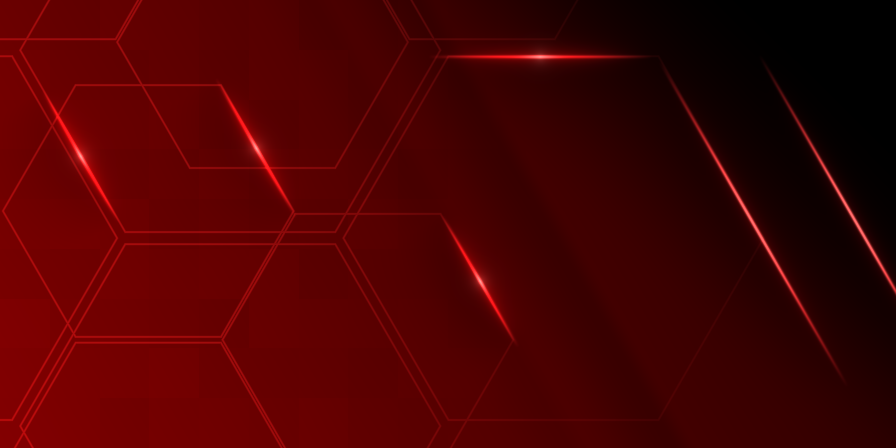
Reproduce this background procedurally as a Shadertoy shader.

```glsl
// Dark red backdrop: a slanted gradient with folded panels and faint tiles,
// overlaid with clusters of outlined hexagons and tapered streaks of light.
// Hexagons come from one distance function; all lengths are in canvas heights.

#define BASE_RED 0.515
#define SLOPE 0.19
#define TILE_AMOUNT 0.008
#define LINE_WIDTH 0.0018
#define LINE_GAIN 0.24
#define BIG_PITCH vec2(0.833, 0.839)
#define BIG_APOTHEM 0.406
#define SMALL_PITCH vec2(0.566, 0.575)
#define SMALL_APOTHEM 0.281
#define GLOW_RADIUS 0.015

const vec2 SLANT_NORMAL = vec2(0.866, 0.5);
const vec3 LINE_COLOR = vec3(1.0, 0.20, 0.20);
const vec3 GLOW_COLOR = vec3(0.85, 0.02, 0.03);
const vec3 CORE_COLOR = vec3(1.0, 0.16, 0.18);
const vec3 HOT_COLOR = vec3(0.3, 0.34, 0.32);

// Streaks: centre x, centre y, half length, angle in degrees
const vec4 STREAKS[6] = vec4[6](
    vec4(0.180, 0.651, 0.17, -60.0),
    vec4(0.572, 0.669, 0.18, -60.0),
    vec4(1.072, 0.372, 0.17, -60.0),
    vec4(1.206, 0.873, 0.25, 0.0),
    vec4(1.682, 0.500, 0.42, -60.0),
    vec4(1.910, 0.505, 0.43, -60.0));

vec2 direction(float degrees_) {
    float a = radians(degrees_);
    return vec2(cos(a), sin(a));
}

// Signed distance to a flat-topped hexagon
float hexagon(vec2 p, float apothem) {
    p = abs(p);
    return max(p.y, dot(p, SLANT_NORMAL)) - apothem;
}

// Distance to the outlines of a hexagon and some of its neighbours
float cluster(vec2 p, vec2 pitch, float apothem, float start, float turn, int count) {
    float d = abs(hexagon(p, apothem));
    for (int i = 0; i < count; i++) {
        vec2 offset = pitch * direction(start + turn * float(i));
        d = min(d, abs(hexagon(p - offset, apothem)));
    }
    return d;
}

float outline(float d, float pixel) {
    return 1.0 - smoothstep(0.0, LINE_WIDTH + pixel, d);
}

// Shadow that deepens up to a slanted fold, then stops softly
float fold(float s, float edge, float width) {
    return smoothstep(edge - width, edge, s) * (1.0 - smoothstep(edge, edge + 0.05, s));
}

vec3 background(vec2 p) {
    float s = dot(p, SLANT_NORMAL);
    float red = BASE_RED - SLOPE * s;
    red *= 1.0 - smoothstep(1.45, 2.25, s + 0.4 * (p.y - 0.3));
    red *= 1.0 - 0.06 * fold(s, 1.098, 0.12);
    red *= 1.0 - 0.17 * fold(s, 1.301, 0.16);

    // Faint square tiles from layered sines
    vec2 tile = floor(p * 9.0);
    float tone = sin(tile.x * 2.3 + tile.y * 1.1) + sin(tile.y * 3.7 - tile.x * 0.9);
    red += TILE_AMOUNT * tone * (1.0 - smoothstep(0.5, 1.3, p.x));
    return vec3(max(red, 0.0), 0.0, 0.004 * red);
}

// Adds one light streak and the soft shade on its lower left side
vec3 addStreak(vec3 color, vec2 p, vec4 streak, float pixel) {
    vec2 axis = direction(streak.w);
    vec2 q = p - streak.xy;
    float along = dot(q, axis) / streak.z;
    float across = dot(q, vec2(-axis.y, axis.x));
    float taper = max(1.0 - along * along, 0.0);
    float longStreak = step(0.3, streak.z);

    float shade = smoothstep(0.0, -0.02, across) * exp(-abs(across) / 0.07);
    color *= 1.0 - 0.25 * taper * shade;

    float width = 0.0025 + 0.5 * pixel;
    float core = exp(-across * across / (width * width)) * taper;
    float glow = exp(-abs(across) / GLOW_RADIUS) * taper * taper;
    float heat = exp(-along * along * mix(45.0, 5.0, longStreak));
    float star = exp(-length(q) / 0.012) * (1.0 - longStreak);

    color += GLOW_COLOR * glow * mix(0.42, 0.22, longStreak);
    color += CORE_COLOR * core * mix(0.55, 0.70, longStreak);
    return color + HOT_COLOR * (core * heat + 0.5 * star);
}

void mainImage(out vec4 fragColor, in vec2 fragCoord) {
    float pixel = 1.0 / iResolution.y;
    vec2 p = fragCoord * pixel;
    vec3 color = background(p);

    // Hexagon outlines, fading to the right
    float big = cluster(p - vec2(0.514, 0.888), BIG_PITCH, BIG_APOTHEM, -150.0, 60.0, 3);
    float lower = cluster(p - vec2(0.331, 0.529), SMALL_PITCH, SMALL_APOTHEM, -90.0, 60.0, 2);
    float upper = cluster(p - vec2(0.586, 0.906), SMALL_PITCH, SMALL_APOTHEM, 30.0, 120.0, 2);
    float lines = max(outline(big, pixel), max(outline(lower, pixel), outline(upper, pixel)));
    float fade = mix(1.0, 0.25, smoothstep(0.4, 1.4, p.x));
    color += LINE_COLOR * LINE_GAIN * lines * fade;

    // Light streaks
    for (int i = 0; i < 6; i++) color = addStreak(color, p, STREAKS[i], pixel);

    fragColor = vec4(clamp(color, 0.0, 1.0), 1.0);
}
```
